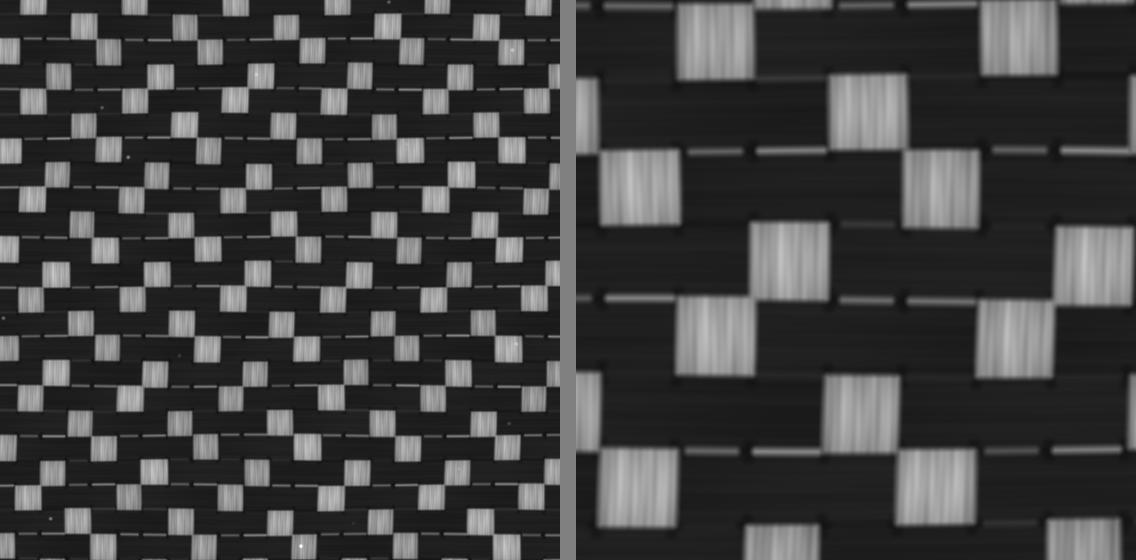
Left, the full canvas; right, a detail of the centre.
Reproduce this texture procedurally as a WebGL 2 fragment shader.

```glsl
#version 300 es
precision highp float;

uniform vec2 u_resolution;
out vec4 fragColor;

// Weave layout, in threads per canvas
const vec2 THREADS = vec2(22.23, 22.62);
const vec2 OFFSET = vec2(-0.86, 0.41);
const float SKEW = 0.26;
const float WANDER = 0.035;

// Sizes, in threads
const vec2 FLOAT_HALF = vec2(0.515, 0.525);
const float CORNER = 0.05;
const float SOFTNESS = 0.065;
const float SLIT_HALF = 0.045;
const float SPECK_RADIUS = 0.055;
const float SPECK_CHANCE = 0.025;

// Grey levels
const float TAPE = 0.118;
const float GAP = 0.065;
const float FLOAT_GREY = 0.61;
const float SLIT_GREY = 0.56;
const float SPECK_GREY = 0.5;

float hash(vec2 p) {
    vec3 q = fract(vec3(p.xyx) * 0.1031);
    q += dot(q, q.yzx + 33.33);
    return fract((q.x + q.y) * q.z);
}

float boxDistance(vec2 p, vec2 halfSize) {
    vec2 d = abs(p) - halfSize + CORNER;
    return length(max(d, 0.0)) + min(max(d.x, d.y), 0.0) - CORNER;
}

// Layered sines: fine fibres across x, drifting slowly along y
float fibres(vec2 p, float seed) {
    float sum = 0.0;
    float frequency = 9.0;
    float weight = 0.5;
    for (int i = 0; i < 4; i++) {
        float phase = seed * 40.0 + float(i) * 2.1;
        sum += weight * sin(p.x * frequency + phase + 0.8 * sin(p.y * 2.3 + phase));
        frequency *= 1.73;
        weight *= 0.8;
    }
    return sum;
}

// Column (0 to 3) where the light thread surfaces in a row
int floatColumn(int row) {
    int step4 = (4 - (row & 3)) & 3;
    return step4 ^ (step4 >> 1);
}

bool surfaces(ivec2 cell) {
    return (cell.x & 3) == floatColumn(cell.y);
}

float coverage(float d, float soft) {
    return 1.0 - smoothstep(-soft, soft, d);
}

// Dark tapes running across, with faint streaks and cloudy patches
float tapeGrey(vec2 p) {
    float row = floor(p.y);
    float across = abs(fract(p.y) - 0.5);
    float streak = fibres(vec2(p.y * 1.4, p.x * 0.4), hash(vec2(row, 7.0)));
    float cloud = sin(p.x * 0.83 + row * 2.4) * sin(p.y * 0.61 + p.x * 0.27);
    float grey = TAPE + 0.009 * streak + 0.012 * cloud;
    return mix(grey, GAP, 0.6 * smoothstep(0.4, 0.5, across));
}

// Thin glimpses of the light threads between two tapes
float addSlits(float grey, vec2 p, float soft) {
    int below = int(floor(p.y + 0.5));
    int column = int(floor(p.x));
    vec2 local = vec2(fract(p.x) - 0.5, p.y - float(below));
    bool tight = (below & 1) == 0;
    bool odd = (column & 1) == 1;

    float notch = coverage(boxDistance(vec2(0.5 - abs(local.x), local.y),
                                       vec2(0.07, 0.16)), soft);
    grey = mix(grey, GAP, 0.6 * notch);
    if (surfaces(ivec2(column, below)) || surfaces(ivec2(column, below - 1))) return grey;

    float chance = hash(vec2(column, below) + 31.0);
    float strength = tight ? (odd ? 0.95 : 0.7) : 0.28 * chance;
    strength *= 0.7 + 0.4 * chance;
    float halfWidth = odd ? 0.46 : 0.36;
    float line = coverage(boxDistance(local, vec2(halfWidth, SLIT_HALF)), soft);
    return mix(grey, SLIT_GREY, line * strength);
}

// Light squares, each with its own size, shift and brightness
float addFloats(float grey, vec2 p, float soft) {
    for (int j = -1; j <= 1; j++)
    for (int i = -1; i <= 1; i++) {
        ivec2 cell = ivec2(floor(p)) + ivec2(i, j);
        if (!surfaces(cell)) continue;
        vec2 id = vec2(cell);
        float seed = hash(id + 11.0);
        vec2 shift = vec2(hash(id + 3.0), hash(id + 5.0)) - 0.5;
        vec2 local = p - id - 0.5 - shift * vec2(0.08, 0.05);
        vec2 halfSize = FLOAT_HALF + vec2(0.06 * (seed - 0.5), 0.0);
        float light = FLOAT_GREY + 0.1 * (seed - 0.5) + 0.065 * fibres(local * 1.3, seed);
        light *= 1.06 - 0.45 * dot(local, local);
        grey = mix(grey, light, coverage(boxDistance(local, halfSize), soft));
    }
    return grey;
}

// Sparse dust, one candidate point per cell
float addSpecks(float grey, vec2 p, float soft) {
    vec2 id = floor(p);
    vec2 centre = 0.2 + 0.6 * vec2(hash(id + 51.0), hash(id + 73.0));
    float present = step(hash(id + 97.0), SPECK_CHANCE);
    float dust = coverage(length(fract(p) - centre) - SPECK_RADIUS, soft);
    return grey + present * dust * SPECK_GREY * hash(id + 19.0);
}

void main() {
    vec2 uv = gl_FragCoord.xy / u_resolution;
    uv.y = 1.0 - uv.y;
    vec2 p = uv * THREADS + OFFSET + vec2(SKEW * uv.y, 0.0);
    p += WANDER * vec2(sin(p.y * 0.7 + p.x * 0.3), sin(p.x * 0.45 + p.y * 0.9));

    float pixel = max(THREADS.x / u_resolution.x, THREADS.y / u_resolution.y);
    float soft = max(SOFTNESS, pixel);

    float grey = tapeGrey(p);
    grey = addSlits(grey, p, soft);
    grey = addFloats(grey, p, soft);
    grey = addSpecks(grey, p, soft);
    fragColor = vec4(vec3(grey), 1.0);
}
```
